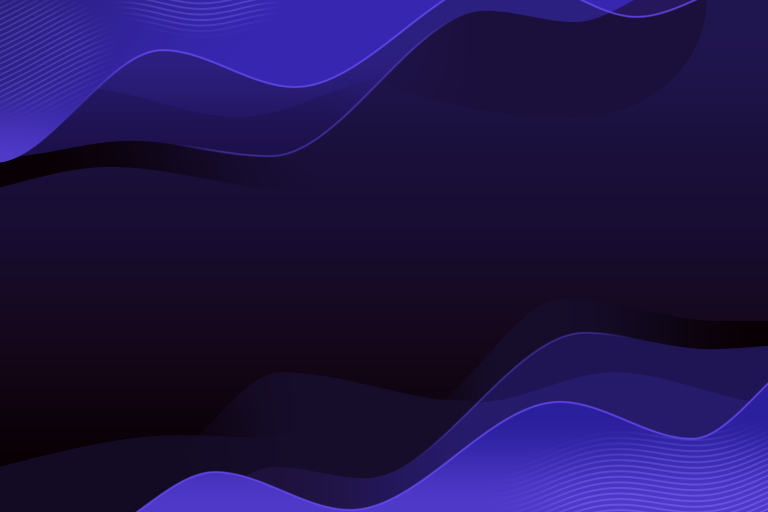
A WebGL 2 fragment shader for this background:

```glsl
#version 300 es
precision highp float;
// Layered indigo waves with glowing rims at the top and bottom of a dark gradient.

#define RIM_WIDTH 0.0022
#define RIM_COLOR vec3(0.42, 0.30, 0.98)
#define INK vec3(0.035, 0.0, 0.02)
#define PLUM vec3(0.08, 0.028, 0.10)
#define NIGHT vec3(0.095, 0.055, 0.21)
#define INDIGO vec3(0.125, 0.085, 0.31)
#define VIOLET vec3(0.17, 0.12, 0.50)
#define ROYAL vec3(0.215, 0.15, 0.69)
#define LILAC vec3(0.31, 0.225, 0.79)
#define HATCH_COUNT 92.0
#define HATCH_GAIN 0.10

uniform vec2 u_resolution;
out vec4 fragColor;

// Smooth curve that turns level at each of six knots
float ridge(float x, vec2 a, vec2 b, vec2 c, vec2 d, vec2 e, vec2 f) {
  float y = mix(a.y, b.y, smoothstep(a.x, b.x, x));
  y += (c.y - b.y) * smoothstep(b.x, c.x, x);
  y += (d.y - c.y) * smoothstep(c.x, d.x, x);
  y += (e.y - d.y) * smoothstep(d.x, e.x, x);
  return y + (f.y - e.y) * smoothstep(e.x, f.x, x);
}

// Signed field to distance, in canvas heights
float toDistance(float field) {
  float slope = length(vec2(dFdx(field), dFdy(field))) * u_resolution.y;
  return field / max(slope, 0.0001);
}

float cover(float dist) {
  return clamp(dist * u_resolution.y + 0.5, 0.0, 1.0);
}

float rim(float dist) {
  return 1.0 - smoothstep(0.0, RIM_WIDTH + 0.7 / u_resolution.y, abs(dist));
}

// Soft window that is one between lo and hi
float window(float x, float lo, float hi, float soft) {
  return smoothstep(lo - soft, lo, x) * (1.0 - smoothstep(hi, hi + soft, x));
}

// Fine parallel contour lines inside a soft ellipse
float hatch(float height, vec2 offset, vec2 radius) {
  float line = abs(fract(height * HATCH_COUNT) - 0.5);
  float mask = 1.0 - smoothstep(0.45, 1.0, length(offset / radius));
  return (1.0 - smoothstep(0.05, 0.3, line)) * mask * HATCH_GAIN;
}

vec3 backdrop(float y) {
  vec3 color = mix(INK, PLUM, smoothstep(0.08, 0.36, y));
  color = mix(color, NIGHT, smoothstep(0.28, 0.64, y));
  return mix(color, INDIGO, smoothstep(0.6, 0.95, y));
}

vec3 topWaves(vec3 color, vec2 p) {
  float x = p.x, y = p.y;
  float bright = toDistance(y - ridge(x, vec2(-0.007, 0.682), vec2(0.212, 0.902),
    vec2(0.384, 0.83), vec2(0.664, 1.049), vec2(0.829, 0.967), vec2(0.99, 1.039)));
  float veil = toDistance(y - ridge(x, vec2(0.0, 0.693), vec2(0.17, 0.725),
    vec2(0.352, 0.695), vec2(0.632, 0.979), vec2(0.749, 0.957), vec2(0.898, 1.04)));
  float shade = toDistance(y - ridge(x, vec2(-0.104, 0.609), vec2(0.143, 0.674),
    vec2(0.4, 0.625), vec2(0.6, 0.8), vec2(0.8, 0.8), vec2(1.0, 0.8)));
  float fold = toDistance(y - ridge(x, vec2(0.1, 0.83), vec2(0.31, 0.771),
    vec2(0.52, 0.85), vec2(0.7, 0.9), vec2(0.9, 0.9), vec2(1.0, 0.9)));

  // Shadow band at the left and dark bowl at the right
  color = mix(color, INK, cover(shade) * (1.0 - smoothstep(0.03, 0.43, x)));
  vec2 bowl = (p - vec2(0.748, 1.0)) / vec2(x < 0.748 ? 0.35 : 0.172, 0.23);
  float bowlFill = cover(toDistance(1.0 - length(bowl)));
  color = mix(color, vec3(0.105, 0.06, 0.235), bowlFill * smoothstep(0.42, 0.65, x));

  // Translucent veil with a fold, then the bright wave
  vec3 veilColor = mix(vec3(0.13, 0.075, 0.34), VIOLET, smoothstep(0.7, 0.9, y));
  veilColor *= mix(0.88, 1.0, max(cover(fold), smoothstep(0.4, 0.55, x)));
  color = mix(color, veilColor, cover(veil));
  vec3 glow = mix(VIOLET, ROYAL, smoothstep(-0.05, 0.4, x + 0.5 * (1.0 - y)));
  glow = mix(glow, LILAC, (1.0 - smoothstep(0.68, 0.86, y)) * (1.0 - smoothstep(0.0, 0.25, x)));
  glow += hatch(y - 0.09 * sin(x * 9.0 - 0.5), p - vec2(0.03, 0.9), vec2(0.13, 0.14));
  glow += hatch(y + 0.012 * sin(x * 30.0), p - vec2(0.26, 1.0), vec2(0.12, 0.08));
  glow = mix(glow, vec3(0.15, 0.09, 0.36), (1.0 - cover(veil)) * step(0.75, x));
  color = mix(color, glow, cover(bright));
  color = mix(color, RIM_COLOR, 0.8 * rim(bright) * smoothstep(0.06, 0.2, x));
  return mix(color, RIM_COLOR, 0.45 * rim(veil) * window(x, 0.3, 0.53, 0.09));
}

vec3 bottomWaves(vec3 color, vec2 p) {
  float x = p.x, y = p.y;
  float bright = toDistance(ridge(x, vec2(0.098, -0.055), vec2(0.28, 0.078),
    vec2(0.456, 0.004), vec2(0.729, 0.215), vec2(0.901, 0.143), vec2(1.068, 0.312)) - y);
  float veil = toDistance(ridge(x, vec2(0.221, -0.006), vec2(0.358, 0.088),
    vec2(0.475, 0.066), vec2(0.762, 0.35), vec2(0.924, 0.318), vec2(1.05, 0.328)) - y);
  float fold = toDistance(ridge(x, vec2(0.2, 0.1), vec2(0.365, 0.273),
    vec2(0.62, 0.214), vec2(0.8, 0.273), vec2(1.02, 0.21), vec2(1.2, 0.21)) - y);
  float shade = toDistance(ridge(x, vec2(0.54, 0.2), vec2(0.732, 0.416),
    vec2(0.94, 0.373), vec2(1.1, 0.373), vec2(1.2, 0.373), vec2(1.3, 0.373)) - y);
  float swell = toDistance(ridge(x, vec2(-0.2, 0.04), vec2(0.234, 0.15),
    vec2(0.34, 0.146), vec2(0.56, 0.22), vec2(0.8, 0.2), vec2(1.0, 0.2)) - y);

  // Dark swells behind the veil
  vec3 dusk = vec3(0.085, 0.05, 0.17);
  color = mix(color, dusk, 0.8 * cover(swell));
  color = mix(color, mix(dusk, INK, smoothstep(0.72, 1.0, x)), cover(shade) * smoothstep(0.54, 0.66, x));
  color = mix(color, dusk, cover(fold) * smoothstep(0.2, 0.4, x));

  // Translucent veil with a fold, then the bright wave
  vec3 veilColor = mix(vec3(0.12, 0.08, 0.33), vec3(0.16, 0.11, 0.45), 0.75 * cover(fold));
  veilColor = mix(dusk * 1.4, veilColor, smoothstep(0.35, 0.62, x));
  color = mix(color, veilColor, cover(veil));
  vec3 glow = mix(LILAC, vec3(0.165, 0.12, 0.61), smoothstep(0.0, 0.2, y));
  glow += hatch(y + 0.02 * sin(x * 22.0) - 0.12 * x * x, p - vec2(0.9, 0.03), vec2(0.27, 0.16));
  color = mix(color, glow, cover(bright));
  color = mix(color, RIM_COLOR, 0.8 * rim(bright));
  return mix(color, RIM_COLOR, 0.4 * rim(veil) * window(x, 0.6, 0.76, 0.08));
}

void main() {
  vec2 p = gl_FragCoord.xy / u_resolution;
  vec3 color = topWaves(backdrop(p.y), p);
  fragColor = vec4(bottomWaves(color, p), 1.0);
}
```
